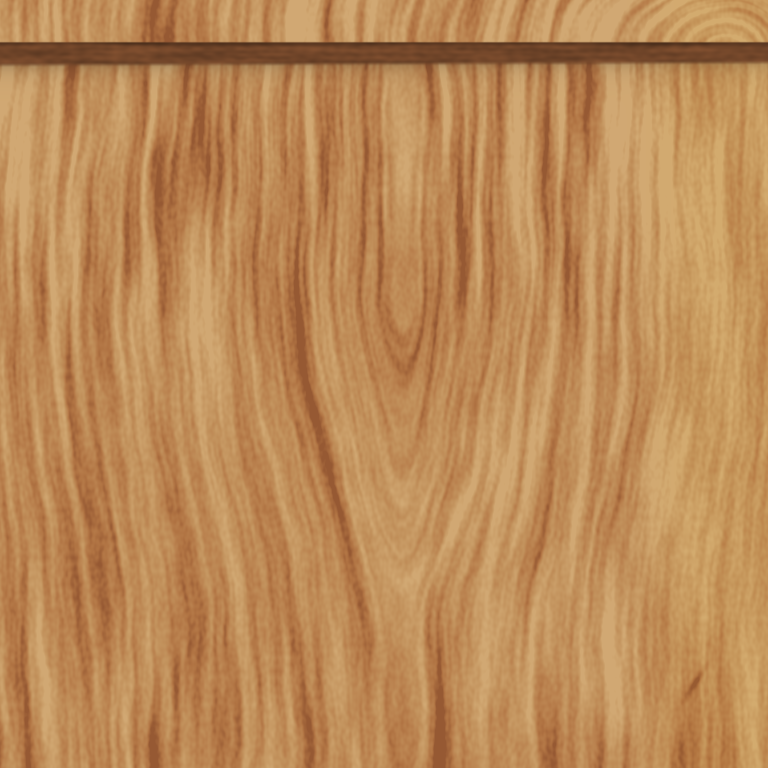
A three.js fragment shader for this texture:

```glsl
// Honey oak board with vertical grain that closes into a V near the centre,
// a dark horizontal groove near the top, and a strip of a second board above.
// Grain is gradient noise, stretched along a warped "ring" coordinate.
varying vec2 vUv;

vec2 randomGradient(vec2 cell) {
  float h = fract(sin(dot(cell, vec2(127.1, 311.7))) * 43758.55);
  return vec2(cos(h * 6.2832), sin(h * 6.2832));
}

// Gradient noise, roughly -0.6 to 0.6
float noise(vec2 p) {
  vec2 i = floor(p), f = p - i;
  vec2 w = f * f * f * (f * (f * 6.0 - 15.0) + 10.0);
  vec2 e = vec2(1.0, 0.0);
  float low = mix(dot(randomGradient(i), f),
                  dot(randomGradient(i + e), f - e), w.x);
  float high = mix(dot(randomGradient(i + e.yx), f - e.yx),
                   dot(randomGradient(i + e.xx), f - e.xx), w.x);
  return mix(low, high, w.y);
}

float ramp(float a, float b, float x) {
  return clamp((x - a) / (b - a), 0.0, 1.0);
}

// Growth ring coordinate of the main board: straight above, a V below
float boardRings(vec2 p) {
  float u = p.x - 0.525;
  float side = sqrt(u * u + 0.0003);
  float closing = 0.12 * smoothstep(0.12, 0.62, p.y) * exp(-2.5 * side);
  float lean = 0.05 * smoothstep(0.5, 1.0, p.y) * smoothstep(0.0, 0.3, -u);
  return side - closing + lean * (p.y - 0.5);
}

// Ring coordinate of the upper strip: arches around a point at the right
float stripRings(vec2 p) {
  return length((p - vec2(0.94, 0.935)) * vec2(1.0, 1.4)) + 3.0;
}

// Tone of the wood, close to a normal spread around zero
float grainTone(vec2 p, float rings) {
  rings += 0.014 * noise(p * vec2(6.0, 5.0) + 3.0)
         + 0.006 * noise(p * vec2(17.0, 11.0) + 9.0);
  // The sideways drift keeps both halves of the V from mirroring
  float along = p.y + 2.7 * (p.x - 0.525);
  float broad = noise(vec2(rings * 23.0, along * 1.7 + 4.0));
  float bands = noise(vec2(rings * 50.0, along * 2.8 + 17.0));
  float threads = noise(vec2(rings * 88.0, along * 5.0 + 31.0));
  float fibres = noise(vec2(rings * 150.0, p.y * 22.0));
  float specks = noise(p * vec2(190.0, 115.0));
  float clouds = noise(p * vec2(4.0, 3.0) + 21.0);

  // Bands are crisper below the groove and along the bottom
  float crisp = 0.8 + 0.4 * smoothstep(0.45, 0.75, p.y)
              + 0.2 * smoothstep(0.3, 0.05, p.y);
  crisp *= 1.0 - 0.35 * smoothstep(0.82, 0.92, p.x);
  float streaks = 1.5 * broad + 3.0 * bands + 2.0 * threads;
  return streaks * crisp + 0.9 * fibres + 0.7 * specks + 1.5 * clouds;
}

vec3 woodColour(float tone) {
  vec3 c = mix(vec3(0.59, 0.35, 0.20), vec3(0.69, 0.45, 0.26), ramp(-2.3, -1.35, tone));
  c = mix(c, vec3(0.73, 0.51, 0.31), ramp(-1.35, -0.6, tone));
  c = mix(c, vec3(0.76, 0.57, 0.36), ramp(-0.6, 0.2, tone));
  return mix(c, vec3(0.82, 0.66, 0.45), ramp(0.2, 1.6, tone));
}

void main() {
  vec2 p = vUv;
  float above = smoothstep(0.929, 0.932, p.y);
  float tone = grainTone(p, mix(boardRings(p), stripRings(p), above));

  // Redder heart under the groove, paler right edge and upper strip
  tone -= 0.45 * smoothstep(0.3, 0.0, abs(p.x - 0.42)) * smoothstep(0.5, 0.9, p.y) * (1.0 - above);
  tone += 0.4 * smoothstep(0.78, 0.92, p.x) + 0.3 * above;
  tone -= 0.5 * smoothstep(0.12, 0.0, p.y);

  // Small slanted nick at the lower right
  vec2 nick = p - vec2(0.905, 0.11);
  nick = vec2(nick.x * 0.84 - nick.y * 0.54, nick.x * 0.54 + nick.y * 0.84);
  tone -= 1.9 * exp(-nick.x * nick.x / 0.00002 - nick.y * nick.y / 0.0007);

  vec3 colour = woodColour(tone);
  colour *= mix(vec3(1.0), vec3(1.01, 1.015, 0.96), smoothstep(0.8, 0.92, p.x));

  // Soft shadow cast below the groove, stronger at the left
  float depth = max(0.918 - p.y, 0.0);
  colour *= 1.0 - (0.24 - 0.1 * p.x) * exp(-depth * 95.0) * (1.0 - above);

  // Groove: crisp upper lip, softer lower edge, streaked lengthwise
  float lower = 0.916 + 0.003 * p.x;
  float groove = smoothstep(lower - 0.004, lower + 0.003, p.y)
               * (1.0 - smoothstep(0.9435, 0.9465, p.y));
  vec3 grooveColour = vec3(0.44, 0.27, 0.16);
  grooveColour *= 1.0 + 0.22 * noise(p * vec2(9.0, 130.0))
                + 0.12 * noise(p * vec2(70.0, 150.0));
  grooveColour *= 1.0 - 0.2 * smoothstep(0.938, 0.944, p.y);
  colour = mix(colour, grooveColour, groove);

  gl_FragColor = vec4(colour, 1.0);
}
```
